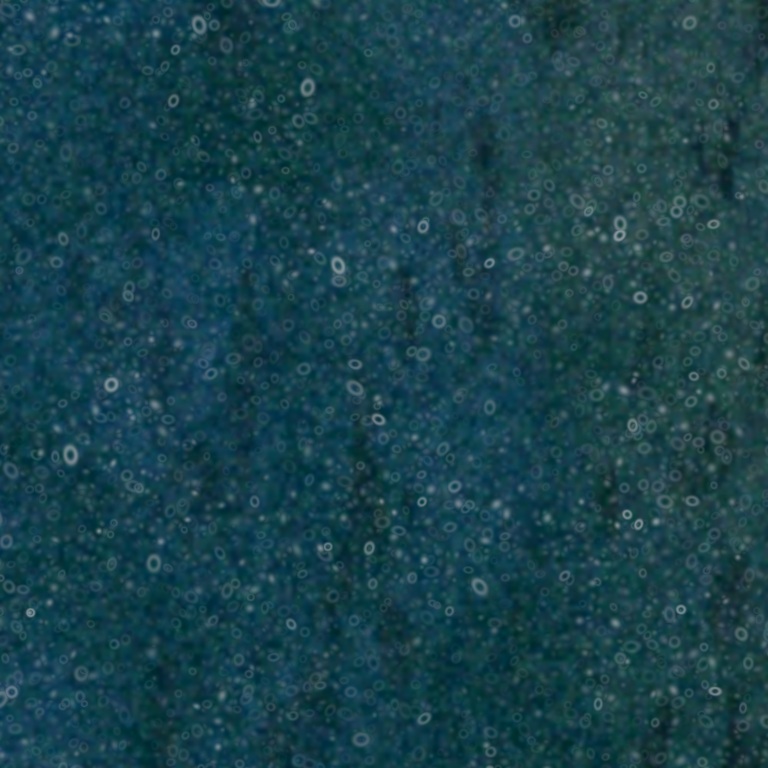
A WebGL 1 fragment shader for this texture:

```glsl
precision highp float;
// Draws a weathered teal surface with soft grain, pale flecks and dark vertical smudges.
uniform vec2 u_resolution;

const vec3 DEEP_TEAL = vec3(0.025, 0.205, 0.230);
const vec3 BLUE_TEAL = vec3(0.055, 0.245, 0.325);
const vec3 GREY_GREEN = vec3(0.160, 0.285, 0.285);
const vec3 PALE_FLECK = vec3(0.640, 0.670, 0.690);
const vec3 SMUDGE = vec3(0.040, 0.140, 0.150);

float hash(vec2 p) {
  vec3 q = fract(vec3(p.xyx) * 0.1031);
  q += dot(q, q.yzx + 33.33);
  return fract((q.x + q.y) * q.z);
}

vec2 hash2(vec2 p) {
  return vec2(hash(p + 17.3), hash(p + 71.9));
}

float valueNoise(vec2 p) {
  vec2 cell = floor(p);
  vec2 f = fract(p);
  f = f * f * (3.0 - 2.0 * f);
  float low = mix(hash(cell), hash(cell + vec2(1.0, 0.0)), f.x);
  float high = mix(hash(cell + vec2(0.0, 1.0)), hash(cell + 1.0), f.x);
  return mix(low, high, f.y);
}

float fbm(vec2 p) {
  float sum = 0.0;
  float weight = 0.533;
  for (int i = 0; i < 4; i++) {
    sum += weight * valueNoise(p);
    p = mat2(1.6, 1.2, -1.2, 1.6) * p + 9.7;
    weight *= 0.5;
  }
  return sum;
}

// Soft irregular flecks, one per jittered cell; a few are hollow rings.
float flecks(vec2 uv, float cells, float radius, float rarity, float seed) {
  vec2 p = uv * cells;
  vec2 home = floor(p);
  float light = 0.0;
  for (int y = -1; y <= 1; y++) {
    for (int x = -1; x <= 1; x++) {
      vec2 cell = home + vec2(float(x), float(y));
      vec2 id = cell + seed;
      vec2 d = p - cell - hash2(id);
      float angle = 6.2832 * hash(id + 5.1);
      d = mat2(cos(angle), sin(angle), -sin(angle), cos(angle)) * d;
      d.x *= mix(0.65, 1.0, hash(id + 8.4));
      float size = radius * mix(0.7, 1.25, hash(id + 3.7));
      float r = length(d) / size;
      float dot_ = exp(-r * r * 1.6);
      float ring = exp(-pow((r - 0.95) * 2.2, 2.0));
      float shape = mix(dot_, ring, step(0.8, hash(id + 12.6)));
      light = max(light, shape * pow(hash(id + 29.2), rarity));
    }
  }
  return light;
}

// Broad cloudy colour: bluer at upper left, greyer at upper right.
vec3 ground(vec2 uv) {
  float cloud = fbm(uv * vec2(5.0, 3.5) + 2.0);
  float blue = smoothstep(0.25, 0.8, cloud + 0.25 * (uv.y - uv.x));
  float grey = smoothstep(0.65, 1.45, uv.x + 0.5 * uv.y + 0.5 * (fbm(uv * 4.0 + 31.0) - 0.5));
  vec3 color = mix(DEEP_TEAL, BLUE_TEAL, blue);
  return mix(color, GREY_GREEN, 0.8 * grey);
}

// Narrow upright stains, stronger toward the right.
float smudges(vec2 uv) {
  float stain = fbm(uv * vec2(19.0, 5.0) + 53.0);
  return smoothstep(0.55, 0.78, stain) * mix(0.3, 0.8, uv.x);
}

// Fine mottling, partly grey and partly tinted.
vec3 grain(vec2 uv) {
  float fine = valueNoise(uv * 125.0) - 0.5;
  float coarse = valueNoise(uv * 62.0 + 14.0) - 0.5;
  float warm = valueNoise(uv * 90.0 + 41.0) - 0.5;
  float cool = valueNoise(uv * 85.0 + 77.0) - 0.5;
  vec3 tint = warm * vec3(0.07, -0.015, 0.0) + cool * vec3(0.0, -0.02, 0.06);
  return vec3(0.085 * fine + 0.05 * coarse) + tint;
}

void main() {
  vec2 uv = gl_FragCoord.xy / u_resolution;
  vec3 color = mix(ground(uv), SMUDGE, smudges(uv));
  color += grain(uv);

  // Flecks gather in loose patches.
  float density = mix(0.55, 1.15, smoothstep(0.3, 0.7, fbm(uv * 6.0 + 90.0)));
  float faint = 0.30 * flecks(uv, 85.0, 0.42, 1.5, 11.0);
  float bright = 0.72 * flecks(uv, 52.0, 0.30, 4.0, 137.0);
  color = mix(color, PALE_FLECK, clamp(density * max(faint, bright), 0.0, 1.0));

  gl_FragColor = vec4(clamp(color, 0.0, 1.0), 1.0);
}
```
